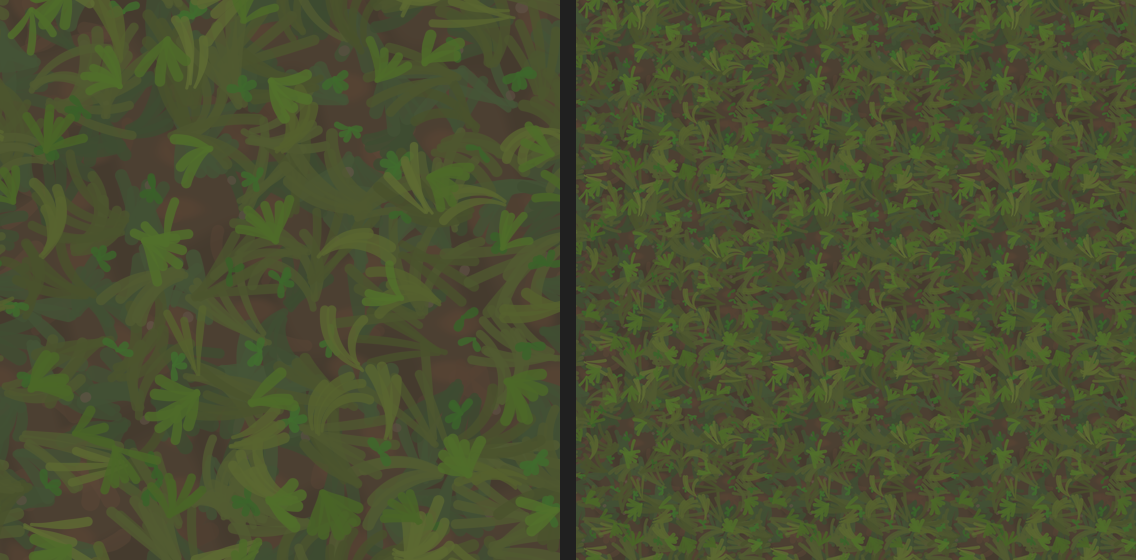
Left: one tile. Right: repeated 3 by 3.
A Shadertoy shader for this texture:

```glsl
// Seamless painted forest floor: brown soil under layered tufts of curved grass, leaves and clover.

const float TAU = 6.2831853;
const float PI = 3.1415927;

// One kind of plant; lengths and widths are fractions of the canvas.
struct Plant {
    float cells;    // grid cells per side
    int perCell;    // tufts in each cell
    float chance;   // probability that a tuft grows
    vec2 blades;    // fewest and most blades per tuft
    float size;     // longest blade
    float width;    // half width at the tip
    float rootTaper;// root width relative to the tip
    float turn;     // spread of tuft headings around straight up
    float fan;      // angle between outer blades
    float bend;     // strongest curl of a blade
    float scatter;  // root offset relative to size
    vec3 colour;
    float opacity;
};

const vec3 SOIL = vec3(0.300, 0.250, 0.195);
const vec3 SOIL_DARK = vec3(0.272, 0.232, 0.182);
const vec3 SOIL_RED = vec3(0.355, 0.270, 0.205);
const float SHADE_VARIATION = 0.07;

const Plant LITTER = Plant(7.0, 1, 0.75, vec2(1.0, 3.0), 0.08, 0.014, 0.7,
    TAU, 1.5, 0.8, 0.3, vec3(0.345, 0.265, 0.205), 0.45);
const Plant PEBBLE = Plant(6.0, 1, 0.60, vec2(1.0, 1.0), 0.003, 0.009, 1.0,
    TAU, 0.0, 0.1, 0.0, vec3(0.385, 0.330, 0.280), 0.65);
const Plant UNDERGROWTH = Plant(7.0, 2, 1.0, vec2(3.0, 5.0), 0.112, 0.012, 0.6,
    TAU, 1.0, 1.0, 0.14, vec3(0.255, 0.312, 0.202), 0.82);
const Plant GRASS = Plant(5.0, 3, 1.0, vec2(3.0, 5.0), 0.170, 0.0095, 0.7,
    4.0, 0.8, 1.9, 0.14, vec3(0.303, 0.338, 0.182), 0.80);
const Plant PALE_GRASS = Plant(6.0, 1, 0.72, vec2(3.0, 4.0), 0.135, 0.0088, 0.35,
    4.4, 0.5, 1.8, 0.15, vec3(0.352, 0.400, 0.188), 0.80);
const Plant LEAF = Plant(7.0, 1, 0.74, vec2(3.0, 6.0), 0.078, 0.0090, 0.55,
    TAU, 1.7, 0.7, 0.06, vec3(0.305, 0.417, 0.160), 0.84);
const Plant CLOVER = Plant(7.0, 1, 0.88, vec2(2.0, 5.0), 0.026, 0.0072, 0.45,
    TAU, 4.0, 0.7, 0.10, vec3(0.238, 0.400, 0.168), 0.85);

vec4 hash4(vec3 p) {
    vec4 q = fract((p.xyzx + 17.0) * vec4(0.1031, 0.1030, 0.0973, 0.1099));
    q += dot(q, q.wzxy + 33.33);
    return fract((q.xxyz + q.yzzw) * q.zywx);
}

// Distance to a tapered arc that leaves the origin at the given heading.
float bladeDistance(vec2 p, float heading, float size, float bend, float rootWidth, float tipWidth) {
    vec2 along = vec2(cos(heading), sin(heading));
    p = vec2(dot(p, along), dot(p, vec2(-along.y, along.x)));
    p.y *= bend < 0.0 ? -1.0 : 1.0;
    float arc = max(abs(bend), 0.05);
    float radius = size / arc;
    vec2 q = p - vec2(0.0, radius);
    float angle = mod(atan(q.x, -q.y) - 0.5 * arc + PI, TAU) - PI + 0.5 * arc;
    float t = clamp(angle / arc, 0.0, 1.0);
    vec2 nearest = radius * vec2(sin(t * arc), -cos(t * arc));
    return length(q - nearest) - mix(rootWidth, tipWidth, smoothstep(0.0, 0.7, t));
}

// Paints one layer of tufts over the ground; cell ids wrap at the borders.
vec3 paint(vec3 ground, vec2 uv, Plant plant, float seed, float pixel) {
    vec2 home = floor(uv * plant.cells);
    float reach = plant.size * (1.0 + plant.scatter) + 1.3 * plant.width;
    for (int y = -1; y <= 1; y++)
    for (int x = -1; x <= 1; x++)
    for (int k = 0; k < plant.perCell; k++) {
        vec2 cell = home + vec2(x, y);
        vec3 id = vec3(mod(cell, plant.cells), seed + 5.0 * float(k));
        vec4 place = hash4(id);
        vec2 p = uv - (cell + place.xy) / plant.cells;
        if (place.z > plant.chance || length(p) > reach) continue;

        vec4 form = hash4(id + vec3(31.0, 57.0, 3.0));
        float count = floor(mix(plant.blades.x, plant.blades.y + 0.99, form.x));
        float heading = 0.25 * TAU + (place.w - 0.5) * plant.turn;
        float curl = (form.y * 2.0 - 1.0) * plant.bend;
        float tip = plant.width * mix(0.75, 1.15, form.z);
        vec3 colour = plant.colour * (1.0 + SHADE_VARIATION * (2.0 * form.w - 1.0));

        for (float i = 0.0; i < count; i++) {
            vec4 vary = hash4(id + vec3(11.0 * i + 71.0, 23.0, 7.0 * i));
            float side = (i + 0.5) / count - 0.5 + 0.25 * (vary.x - 0.5);
            vec2 root = (vary.yz - 0.5) * plant.scatter * plant.size;
            float size = plant.size * mix(0.62, 1.0, vary.w);
            float bend = curl * mix(0.7, 1.2, vary.y) + 0.3 * side;
            float d = bladeDistance(p - root, heading + side * plant.fan, size, bend,
                                    tip * plant.rootTaper, tip);
            float cover = 1.0 - smoothstep(-0.75 * pixel, 0.75 * pixel, d);
            ground = mix(ground, colour, cover * plant.opacity);
        }
    }
    return ground;
}

// Soft soil patches from sines with whole numbers of waves.
vec3 soil(vec2 uv) {
    vec2 w = TAU * uv;
    float damp = sin(2.0 * w.x + 3.0 * w.y + 1.5 * sin(3.0 * w.x - w.y));
    float clay = sin(4.0 * w.x - 3.0 * w.y + 2.0 * sin(2.0 * w.y + w.x))
               * sin(3.0 * w.x + 5.0 * w.y + 1.0);
    vec3 colour = mix(SOIL, SOIL_DARK, smoothstep(-0.2, 0.9, damp));
    return mix(colour, SOIL_RED, 0.6 * smoothstep(0.25, 0.9, clay));
}

void mainImage(out vec4 fragColor, in vec2 fragCoord) {
    vec2 uv = fragCoord / iResolution.xy;
    float pixel = 1.0 / iResolution.y;
    vec3 colour = soil(uv);
    colour = paint(colour, uv, LITTER, 1.0, pixel);
    colour = paint(colour, uv, UNDERGROWTH, 22.0, pixel);
    colour = paint(colour, uv, PEBBLE, 43.0, pixel);
    colour = paint(colour, uv, GRASS, 64.0, pixel);
    colour = paint(colour, uv, CLOVER, 85.0, pixel);
    colour = paint(colour, uv, PALE_GRASS, 106.0, pixel);
    colour = paint(colour, uv, LEAF, 127.0, pixel);
    fragColor = vec4(colour, 1.0);
}
```
